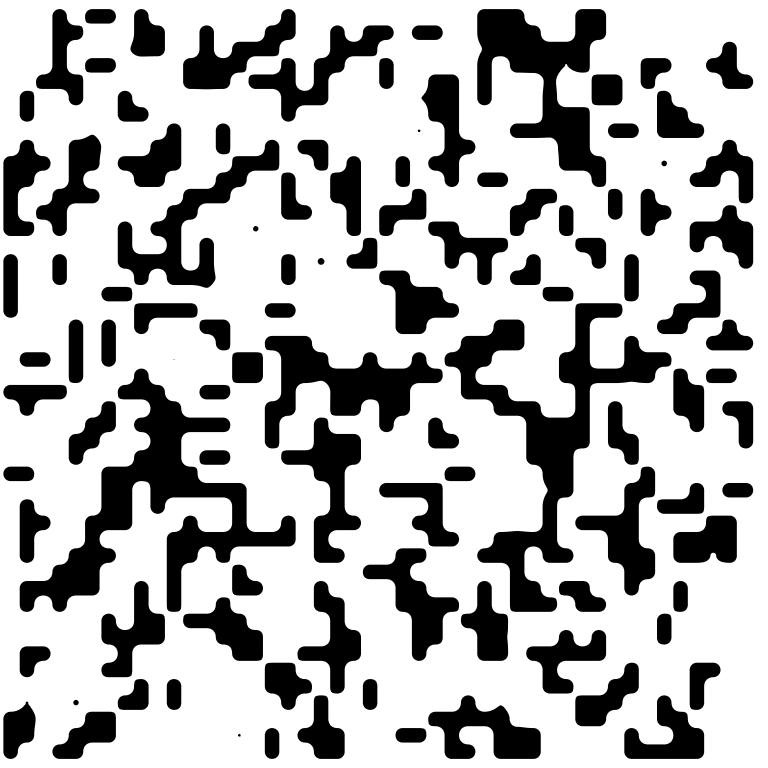
Write a WebGL 2 fragment shader that draws this pattern.

```glsl
#version 300 es
precision highp float;

uniform vec2 u_resolution;
out vec4 fragColor;

const float INK_SHARE = 0.41;
const float INK_LEVEL = 0.585;

// Random value per grid node; nodes beyond the margin are always paper
float nodeHash(ivec2 node) {
    if (node.x < 0 || node.x > 45 || node.y < 1 || node.y > 46) return 1.0;
    uint h = uint(node.x) * 1973u + uint(node.y) * 9277u + 2663u;
    h = (h ^ (h >> 15)) * 73471u;
    h = (h ^ (h >> 13)) * 83243u;
    h = (h ^ (h >> 16)) * 95279u;
    return float((h ^ (h >> 15)) & 65535u) / 65536.0;
}

int isInk(ivec2 node) {
    return nodeHash(node) < INK_SHARE ? 1 : 0;
}

// Lone nodes fade away, leaving only a few specks of ink or paper
float nodeDensity(ivec2 node) {
    float h = nodeHash(node);
    int neighbours = isInk(node + ivec2(1, 0)) + isInk(node - ivec2(1, 0))
                   + isInk(node + ivec2(0, 1)) + isInk(node - ivec2(0, 1));
    if (h < INK_SHARE) return neighbours > 0 ? 1.0 : 1.6 * h;
    return neighbours == 4 ? min(1.5 - h, 1.0) : 0.0;
}

// Smoothly interpolated density, whose level line outlines the blobs
float inkField(vec2 p) {
    ivec2 node = ivec2(floor(p));
    vec2 blend = smoothstep(0.0, 1.0, fract(p));
    float lower = mix(nodeDensity(node), nodeDensity(node + ivec2(1, 0)), blend.x);
    float upper = mix(nodeDensity(node + ivec2(0, 1)), nodeDensity(node + ivec2(1, 1)), blend.x);
    return mix(lower, upper, blend.y);
}

void main() {
    vec2 uv = gl_FragCoord.xy / u_resolution;
    float field = inkField(uv * 47.0 - vec2(0.65, 0.0));

    // One-pixel antialiased threshold
    float slope = max(length(vec2(dFdx(field), dFdy(field))), 0.001);
    float ink = clamp(0.5 + (field - INK_LEVEL) / slope, 0.0, 1.0);
    fragColor = vec4(vec3(1.0 - ink), 1.0);
}
```
